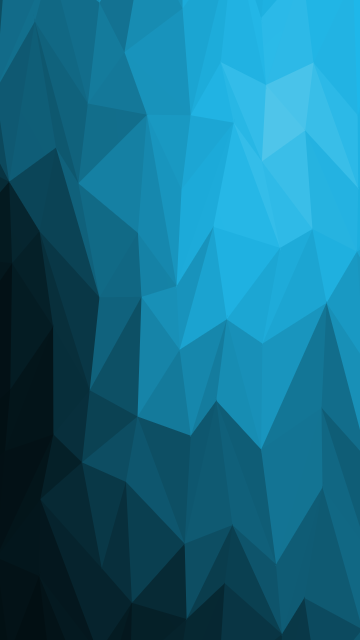
Write a WebGL 2 fragment shader that draws this background.

```glsl
#version 300 es
precision highp float;

uniform vec2 u_resolution;
out vec4 outColor;

// Mesh: cell count across the canvas, vertex wander, shading spread per facet
const vec2 CELLS = vec2(8.0, 7.0);
const vec2 JITTER = vec2(0.56, 0.60);
const float COLUMN_SHIFT = 0.5;
const float FACET_SPREAD = 0.75;

// Colours
const vec3 DEEP = vec3(0.006, 0.040, 0.050);
const vec3 AZURE = vec3(0.120, 0.730, 0.930);
const vec3 PALE = vec3(0.330, 0.780, 0.920);

// Lighting: base slope, then soft spots in canvas fractions
const float BASE_LIGHT = -3.3;
const vec2 LIGHT_SLOPE = vec2(3.3, 3.4);
const vec2 GLOW_POS = vec2(0.72, 0.72);
const vec2 GLOW_SIZE = vec2(0.22, 0.25);
const vec2 LIFT_POS = vec2(0.45, 0.37);
const vec2 LIFT_SIZE = vec2(0.25, 0.25);
const vec2 SHADE_POS = vec2(0.0, 0.42);
const vec2 SHADE_SIZE = vec2(0.15, 0.25);
const vec2 DIM_POS = vec2(1.0, 0.33);
const vec2 DIM_SIZE = vec2(0.20, 0.20);
const vec2 TOP_POS = vec2(0.36, 1.0);
const vec2 TOP_SIZE = vec2(0.25, 0.15);
const vec2 SHEEN_POS = vec2(0.81, 0.80);
const vec2 SHEEN_SIZE = vec2(0.13, 0.14);

float hash(vec2 p) {
    vec3 q = fract(vec3(p.xyx) * 0.1031 + 0.37);
    q += dot(q, q.yzx + 33.33);
    return fract((q.x + q.y) * q.z);
}

float spot(vec2 p, vec2 center, vec2 size) {
    vec2 d = (p - center) / size;
    return exp(-dot(d, d));
}

float cross2(vec2 a, vec2 b) {
    return a.x * b.y - a.y * b.x;
}

// Mesh vertex in canvas fractions; odd columns are shifted upwards
vec2 vertex(vec2 id) {
    vec2 wander = vec2(hash(id + 11.0), hash(id + 47.0)) - 0.5;
    float shift = COLUMN_SHIFT * mod(id.x, 2.0);
    return (id + vec2(0.0, shift) + JITTER * wander) / CELLS;
}

// Flat colour of a facet, lit at its centre
vec3 facetColor(vec2 p, float variation) {
    float light = BASE_LIGHT + dot(LIGHT_SLOPE, p);
    light += 2.0 * spot(p, GLOW_POS, GLOW_SIZE);
    light += 0.8 * spot(p, LIFT_POS, LIFT_SIZE);
    light -= 1.6 * spot(p, SHADE_POS, SHADE_SIZE);
    light -= 0.8 * spot(p, DIM_POS, DIM_SIZE);
    light -= 0.7 * spot(p, TOP_POS, TOP_SIZE);
    light += FACET_SPREAD * (variation - 0.5);
    vec3 color = mix(DEEP, AZURE, 1.0 / (1.0 + exp(-light)));
    float sheen = spot(p, SHEEN_POS, SHEEN_SIZE);
    return mix(color, PALE, sheen * (0.5 + 0.5 * variation));
}

// Distance inside the edge a-b of a counterclockwise facet
float edgeDistance(vec2 p, vec2 a, vec2 b) {
    vec2 edge = b - a;
    return cross2(edge, p - a) / max(length(edge), 1e-5);
}

// Premultiplied facet colour with its smooth coverage
vec4 facet(vec2 p, vec2 a, vec2 b, vec2 c, float variation) {
    vec2 scale = vec2(u_resolution.x / u_resolution.y, 1.0);
    vec2 q = p * scale, A = a * scale, B = b * scale, C = c * scale;
    float inside = min(edgeDistance(q, A, B),
                   min(edgeDistance(q, B, C), edgeDistance(q, C, A)));
    float coverage = clamp(0.5 + inside * u_resolution.y, 0.0, 1.0);
    if (coverage <= 0.0) return vec4(0.0);
    return vec4(facetColor((a + b + c) / 3.0, variation), 1.0) * coverage;
}

void main() {
    vec2 uv = gl_FragCoord.xy / u_resolution;
    vec2 home = floor(uv * CELLS);

    // A faint smooth base fills any gap between facets
    vec4 sum = vec4(facetColor(uv, 0.5), 1.0) * 0.001;
    for (int y = -2; y <= 1; y++) {
        for (int x = -1; x <= 1; x++) {
            vec2 id = home + vec2(x, y);
            vec2 a = vertex(id);
            vec2 b = vertex(id + vec2(1.0, 0.0));
            vec2 c = vertex(id + vec2(1.0, 1.0));
            vec2 d = vertex(id + vec2(0.0, 1.0));
            float first = hash(id + 83.0), second = hash(id + 129.0);

            // Split each cell along a random diagonal
            if (hash(id + 201.0) < 0.5) {
                sum += facet(uv, a, b, c, first) + facet(uv, a, c, d, second);
            } else {
                sum += facet(uv, a, b, d, first) + facet(uv, b, c, d, second);
            }
        }
    }
    outColor = vec4(sum.rgb / sum.a, 1.0);
}
```
